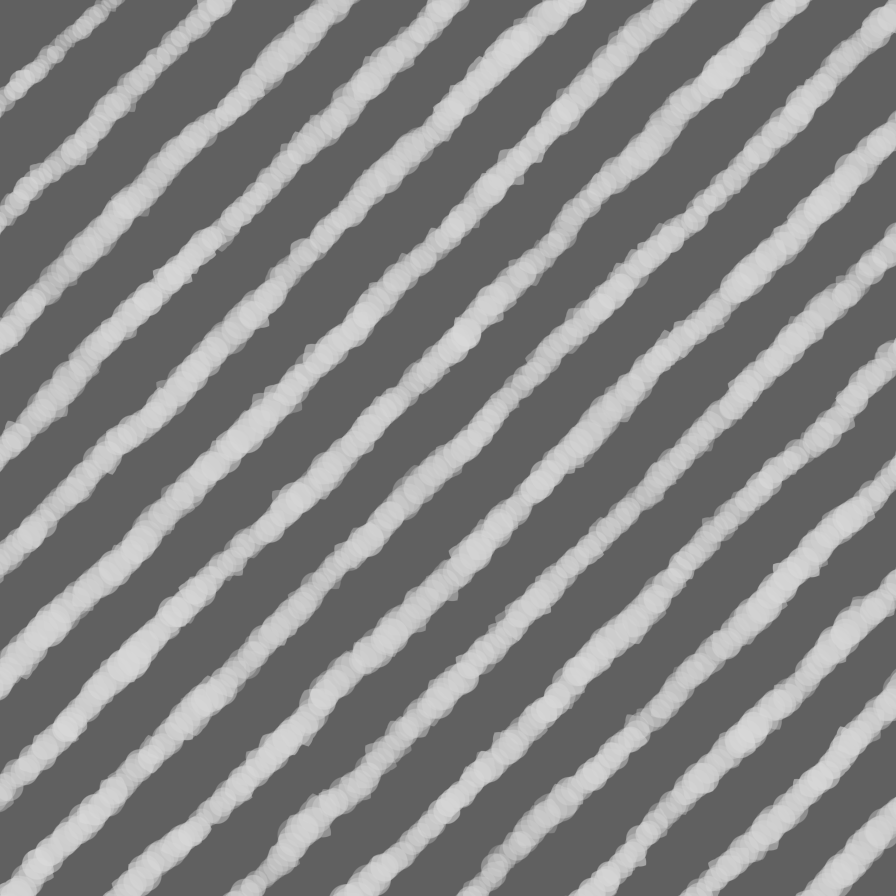
A Shadertoy shader for this pattern:

```glsl
// Fifteen diagonal chalk strokes on dark grey. Each stroke is a row of
// translucent, slightly pointed discs, blended in order along the stroke;
// hashes and slow noise vary their size, place, tone and opacity.

const float LINE_COUNT = 15.0;
const float LINE_GAP = 0.0905;     // distance between stroke centres
const float FIRST_LINE = 0.083;    // distance of first stroke from the corner
const float STAMP_STEP = 0.0066;   // distance between discs along a stroke
const float STAMP_RADIUS = 0.0162;
const int STAMP_REACH = 5;         // neighbouring discs tested on each side
const float PAPER_TONE = 0.378;

// Four random values from a 2D cell, without sine
vec4 hash4(vec2 cell) {
    vec4 p = fract(cell.xyxy * vec4(0.1031, 0.1030, 0.0973, 0.1099));
    p += dot(p, p.wzxy + 33.33);
    return fract((p.xxyz + p.yzzw) * p.zywx);
}

// Smooth 1D noise, independent for each row: radius, offset, opacity
vec3 slowNoise(float x, float row) {
    float i = floor(x);
    float f = fract(x);
    vec3 a = hash4(vec2(i + 17.0, row + 41.0)).xyz;
    vec3 b = hash4(vec2(i + 18.0, row + 41.0)).xyz;
    return mix(a, b, f * f * (3.0 - 2.0 * f));
}

// Disc with one pointed corner facing the given angle
float pointedDisc(vec2 p, float radius, float angle, float point) {
    vec2 dir = vec2(cos(angle), sin(angle));
    float away = abs(atan(dir.x * p.y - dir.y * p.x, dot(dir, p)));
    float corner = max(0.0, 1.0 - away / 0.45);
    return length(p) - radius * (1.0 + point * corner);
}

// Blend one disc of the stroke over the tone below it
float blendStamp(float tone, vec2 p, float row, float index, float pixel) {
    vec4 shape = hash4(vec2(index + 7.0, row * 3.0 + 11.0));
    vec4 look = hash4(vec2(index + 59.0, row * 5.0 + 83.0));
    vec3 slow = slowNoise(index / 11.0, row);

    vec2 centre = vec2((index + 0.5) * STAMP_STEP, 0.0);
    centre += (shape.xy - 0.5) * vec2(0.005, 0.0056);
    centre.y += (slow.y - 0.5) * 0.008;

    float taper = mix(0.68, 1.0, min(row / 2.0, 1.0));
    float radius = STAMP_RADIUS * taper;
    radius *= mix(0.84, 1.16, slow.x) * mix(0.88, 1.08, shape.z);

    float d = pointedDisc(p - centre, radius, shape.w * 6.2832, look.x * 0.32);
    float cover = 1.0 - smoothstep(-pixel, pixel, d);
    float opacity = mix(0.3, 0.58, look.y) * mix(0.8, 1.15, slow.z);
    return mix(tone, mix(0.815, 0.86, look.z), cover * opacity);
}

void mainImage(out vec4 fragColor, in vec2 fragCoord) {
    vec2 uv = fragCoord / iResolution.xy;
    float pixel = 0.8 / min(iResolution.x, iResolution.y);

    // Along the strokes, and across them from the upper left corner
    vec2 p = vec2(uv.x + uv.y, uv.x + 1.0 - uv.y) * 0.7071;
    float row = floor((p.y - FIRST_LINE) / LINE_GAP + 0.5);
    row = clamp(row, 0.0, LINE_COUNT - 1.0);
    p.y -= FIRST_LINE + row * LINE_GAP;

    // Discs near this point, in drawing order
    float tone = PAPER_TONE;
    float nearest = floor(p.x / STAMP_STEP);
    for (int i = -STAMP_REACH; i <= STAMP_REACH; i++) {
        tone = blendStamp(tone, p, row, nearest + float(i), pixel);
    }
    fragColor = vec4(vec3(tone), 1.0);
}
```
